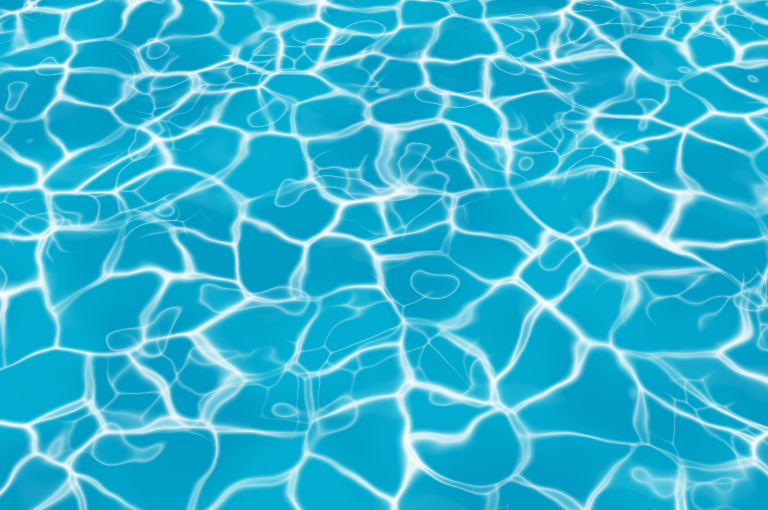
Write a WebGL 2 fragment shader that draws this texture.

```glsl
#version 300 es
precision highp float;
// Sunlit pool water seen at a slant: a net of light over a blue floor.
// Two slightly shifted copies of one warped cellular net form folded ribbons;
// a finer net, small closed loops and faint wisps are layered on top.
uniform vec2 u_resolution;
out vec4 fragColor;

vec2 hash2(vec2 c) {
  vec3 h = fract(c.xyx * vec3(0.1031, 0.1030, 0.0973));
  h += dot(h, h.yzx + 33.33);
  return fract((h.xx + h.yz) * h.zy);
}

// Layered sines, turned and tightened at each step; about -1 to 1.
float swell(vec2 p) {
  float sum = 0.0, amp = 0.5;
  for (int i = 0; i < 4; i++) {
    p = mat2(0.8, 0.6, -0.6, 0.8) * p * 1.5 + 1.7;
    sum += amp * sin(p.x + 1.3 * sin(p.y));
    amp *= 0.6;
  }
  return sum;
}

vec2 swell2(vec2 p) {
  return vec2(swell(p), swell(p.yx + 9.0));
}

vec2 toSeed(vec2 cell, vec2 p) {
  return cell + 0.04 + 0.92 * hash2(cell) - p;
}

// Cellular net: xy = nearest cell, z = distance to its border,
// w = glow summed over all borders, so that junctions shine brighter.
vec4 lightNet(vec2 p, float width) {
  vec2 base = floor(p), nearestCell = base, nearest = vec2(9.0);
  for (int j = -1; j <= 1; j++)
    for (int i = -1; i <= 1; i++) {
      vec2 cell = base + vec2(i, j);
      vec2 seed = toSeed(cell, p);
      if (dot(seed, seed) < dot(nearest, nearest)) {
        nearest = seed;
        nearestCell = cell;
      }
    }
  float border = 9.0, glow = 0.0;
  for (int j = -2; j <= 2; j++)
    for (int i = -2; i <= 2; i++) {
      vec2 seed = toSeed(base + vec2(i, j), p);
      vec2 across = seed - nearest;
      if (dot(across, across) > 0.0001) {
        float d = max(dot(0.5 * (seed + nearest), normalize(across)), 0.0);
        border = min(border, d);
        glow += exp(-d / width);
      }
    }
  return vec4(nearestCell, border, glow);
}

void main() {
  vec2 uv = gl_FragCoord.xy / u_resolution.y;
  float far = uv.y;

  // Slanted water plane: cells shrink and flatten towards the top
  float depth = 2.5 / (2.5 - far);
  float middle = 0.5 * u_resolution.x / u_resolution.y;
  vec2 water = 5.6 * vec2((uv.x - middle) * depth, 2.8 * depth);
  vec2 bent = water + 0.28 * swell2(water * 0.9) + 0.07 * swell2(water * 2.4 + 3.0);

  // Folded ribbons: paired lines with a pale sheet between them
  float width = 0.021 * (1.0 + 0.8 * far);
  vec4 front = lightNet(bent, width);
  vec4 back = lightNet(bent + 0.15 * swell2(water * 1.1 + 4.0), width);
  float strength = clamp(0.95 + 0.8 * swell(water * 1.3 + 20.0), 0.25, 1.6);
  float light = 0.95 * strength * (1.0 - 0.25 * far) * (front.w + back.w);
  float inside = smoothstep(0.0, 0.02, min(front.z, back.z));
  float folded = step(0.5, distance(front.xy, back.xy));
  light += 0.24 * folded * inside * strength;

  // Finer, fainter net that comes and goes, mostly far away
  vec4 fine = lightNet(1.6 * bent + 0.6 * swell2(water * 1.4 + 7.0), 0.035 + 0.02 * far);
  light += (0.34 + 0.2 * far) * fine.w * smoothstep(0.0, 0.6, swell(water * 0.9 + 31.0));

  // Small closed loops around the crests of the ripples
  float crest = swell(water * 1.5 + 13.0);
  light += 0.55 * exp(-abs(crest - 0.7) / 0.035) + 0.08 * smoothstep(0.68, 0.74, crest);

  // Narrow halo along the lines and faint wisps in the open water
  light += 0.08 * strength * exp(-front.z / 0.1);
  light += 0.13 * smoothstep(0.2, 0.8, swell(bent * vec2(1.5, 1.9) + 50.0));

  // Blue floor in two tones, brightened towards white
  float tone = smoothstep(-0.5, 0.5, swell(bent * 0.8 + 40.0));
  vec3 floorColor = mix(vec3(0.0, 0.61, 0.765), vec3(0.01, 0.675, 0.815), tone);
  light = max(light - 0.08, 0.0);
  vec3 color = mix(floorColor, vec3(0.98, 0.99, 0.99), 1.0 - exp(-1.3 * light));
  fragColor = vec4(color, 1.0);
}
```
